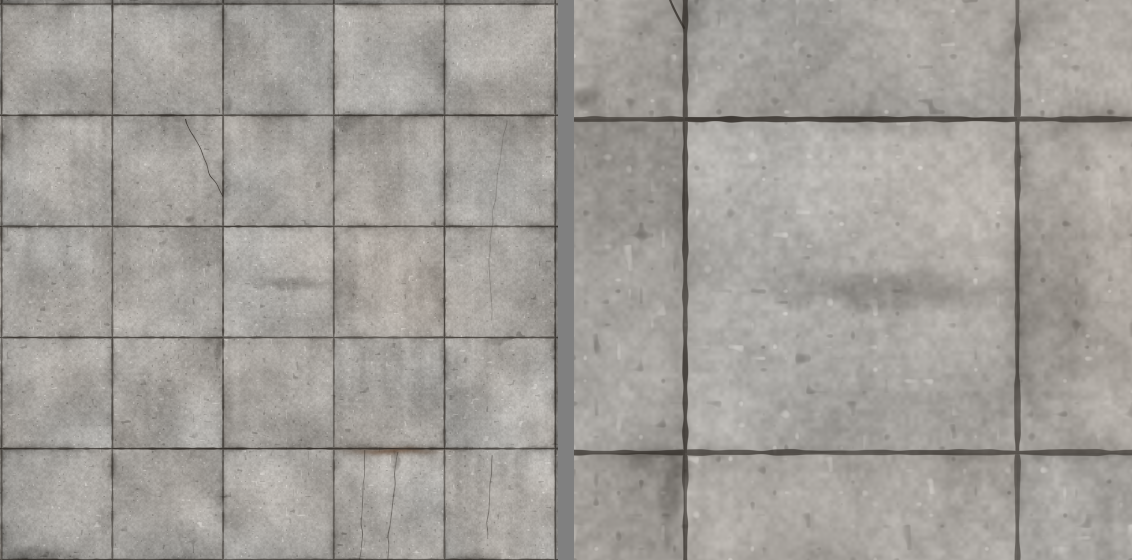
Left, the full canvas; right, a detail of the centre.
Reproduce this texture procedurally as a Shadertoy shader.

```glsl
#define PITCH 0.1984
#define ORIGIN vec2(0.003, 0.0005)
#define JOINT_HALF 0.0015
#define CONCRETE vec3(0.650, 0.638, 0.620)
#define JOINT_COLOR vec3(0.170, 0.150, 0.130)
#define RUST vec3(0.400, 0.290, 0.210)
#define BLOTCH 0.26
#define GRAIN 0.115
#define GRIME 0.22
#define STREAK 0.10
#define STAIN 0.13
#define CRACK_HALF 0.0007

float hash(vec2 p) {
    return fract(sin(dot(p, vec2(127.1, 311.7))) * 43758.545);
}

float noise(vec2 p) {
    vec2 i = floor(p), f = fract(p);
    f = f * f * (3.0 - 2.0 * f);
    return mix(mix(hash(i), hash(i + vec2(1, 0)), f.x),
               mix(hash(i + vec2(0, 1)), hash(i + vec2(1, 1)), f.x), f.y);
}

float fbm(vec2 p) {
    float sum = 0.0, amp = 0.5;
    for (int i = 0; i < 5; i++) {
        sum += amp * noise(p);
        p = mat2(1.6, 1.2, -1.2, 1.6) * p + 7.3;
        amp *= 0.5;
    }
    return sum;
}

float segmentDistance(vec2 p, vec2 a, vec2 b) {
    vec2 ab = b - a;
    return length(p - a - ab * clamp(dot(p - a, ab) / dot(ab, ab), 0.0, 1.0));
}

float lineMask(float d, float halfWidth, float aa) {
    return 1.0 - smoothstep(halfWidth - aa, halfWidth + aa, d);
}

// Crack segments: start, end
const vec4 cracks[7] = vec4[7](
    vec4(0.333, 0.785, 0.398, 0.648), vec4(0.711, 0.193, 0.693, 0.0),
    vec4(0.653, 0.195, 0.646, 0.0),   vec4(0.881, 0.186, 0.874, 0.04),
    vec4(0.907, 0.785, 0.894, 0.688), vec4(0.894, 0.688, 0.877, 0.57),
    vec4(0.877, 0.57, 0.881, 0.43));

// Damp stains: centre, half size
const vec4 stains[8] = vec4[8](
    vec4(0.525, 0.493, 0.085, 0.013), vec4(0.390, 0.372, 0.008, 0.028),
    vec4(0.895, 0.391, 0.030, 0.007), vec4(0.060, 0.010, 0.090, 0.014),
    vec4(0.708, 0.180, 0.008, 0.022), vec4(0.342, 0.607, 0.013, 0.009),
    vec4(0.620, 0.780, 0.026, 0.016), vec4(0.411, 0.810, 0.009, 0.016));

void mainImage(out vec4 fragColor, in vec2 fragCoord) {
    vec2 uv = fragCoord / iResolution.xy;
    float aa = 0.75 / min(iResolution.x, iResolution.y);

    // Slab grid and distance to the nearest joints
    vec2 grid = (uv - ORIGIN) / PITCH;
    vec2 id = floor(grid), cell = fract(grid);
    vec2 joint = floor(grid + 0.5);
    vec2 edge = abs(grid - joint) * PITCH;
    float slabRnd = hash(id + 3.7);

    // Slab tone, cloudy blotches and fine grain
    float cloud = fbm(uv * 13.0 + id * 5.3);
    float tone = (slabRnd - 0.5) * 0.025 + BLOTCH * (cloud - 0.48);
    float grain = 0.55 * noise(uv * 190.0) + 0.45 * noise(uv.yx * 370.0 + 9.0);
    tone += GRAIN * (grain - 0.5);
    float speck = noise(uv * 150.0 + 41.0);
    tone += 0.10 * smoothstep(0.87, 1.0, speck) - 0.10 * smoothstep(0.13, 0.0, speck);

    // Vertical runs, heavier below the upper joint
    float run = noise(vec2(uv.x * 75.0, uv.y * 6.0) + id * 2.1) - 0.5;
    tone += STREAK * run * hash(id + 9.1) * (0.3 + 0.7 * cell.y);

    // Grime gathered along the joints
    vec2 halo = exp(-edge / 0.007);
    float patchy = smoothstep(0.38, 0.72, fbm(uv * 24.0 + 17.0));
    tone -= GRIME * max(halo.x, halo.y) * (0.12 + 0.88 * patchy);

    // Damp stains with ragged borders
    vec2 warp = vec2(fbm(uv * 35.0), fbm(uv * 35.0 + 60.0)) - 0.48;
    for (int i = 0; i < 8; i++) {
        vec2 q = (uv + warp * 0.018 - stains[i].xy) / stains[i].zw;
        tone -= STAIN * (1.0 - smoothstep(0.3, 1.2, length(q))) * (0.35 + 0.9 * cloud);
    }

    // Warm and cool tint
    float warmth = exp(-dot(uv - vec2(0.70, 0.50), uv - vec2(0.70, 0.50)) * 60.0);
    warmth += 1.2 * (noise(uv * 9.0 + id * 3.0) - 0.5);
    vec3 color = CONCRETE + tone + vec3(0.010, -0.001, -0.009) * warmth;

    // Rust below one joint
    vec2 rustPos = (uv + warp * 0.01 - vec2(0.705, 0.195)) / vec2(0.065, 0.006);
    color = mix(color, RUST, 0.65 * exp(-dot(rustPos, rustPos)));

    // Wandering hairline cracks
    vec2 wobble = 0.006 * (vec2(noise(uv * 45.0), noise(uv * 45.0 + 30.0)) - 0.5);
    for (int i = 0; i < 7; i++) {
        float d = segmentDistance(uv + wobble, cracks[i].xy, cracks[i].zw);
        float strength = i == 0 ? 0.85 : (i < 4 ? 0.55 : 0.28);
        strength *= 0.6 + 0.4 * noise(uv * 60.0);
        color = mix(color, JOINT_COLOR, strength * lineMask(d, CRACK_HALF, aa));
        color -= 0.05 * strength * exp(-d / 0.004);
    }

    // Joints, unevenly filled from slab to slab
    vec2 ragged = 0.0012 * (vec2(noise(uv * 110.0), noise(uv * 110.0 + 50.0)) - 0.5);
    vec2 fill = vec2(mix(0.55, 0.78, hash(vec2(joint.x, id.y))),
                     mix(0.68, 0.95, hash(vec2(id.x, joint.y) + 20.0)));
    fill *= 0.75 + 0.25 * vec2(noise(uv * 40.0), noise(uv * 40.0 + 8.0));
    if (joint.y > 4.5) fill.y *= 0.7;
    float across = fill.x * lineMask(edge.x + ragged.x, JOINT_HALF, aa);
    float along = fill.y * lineMask(edge.y + ragged.y, JOINT_HALF, aa);
    color = mix(color, JOINT_COLOR, max(across, along));

    // Shaded rim past the last joints
    color *= 1.0 - 0.18 * max(step(5.0, grid.x), step(5.0, grid.y));
    fragColor = vec4(clamp(color, 0.0, 1.0), 1.0);
}
```
